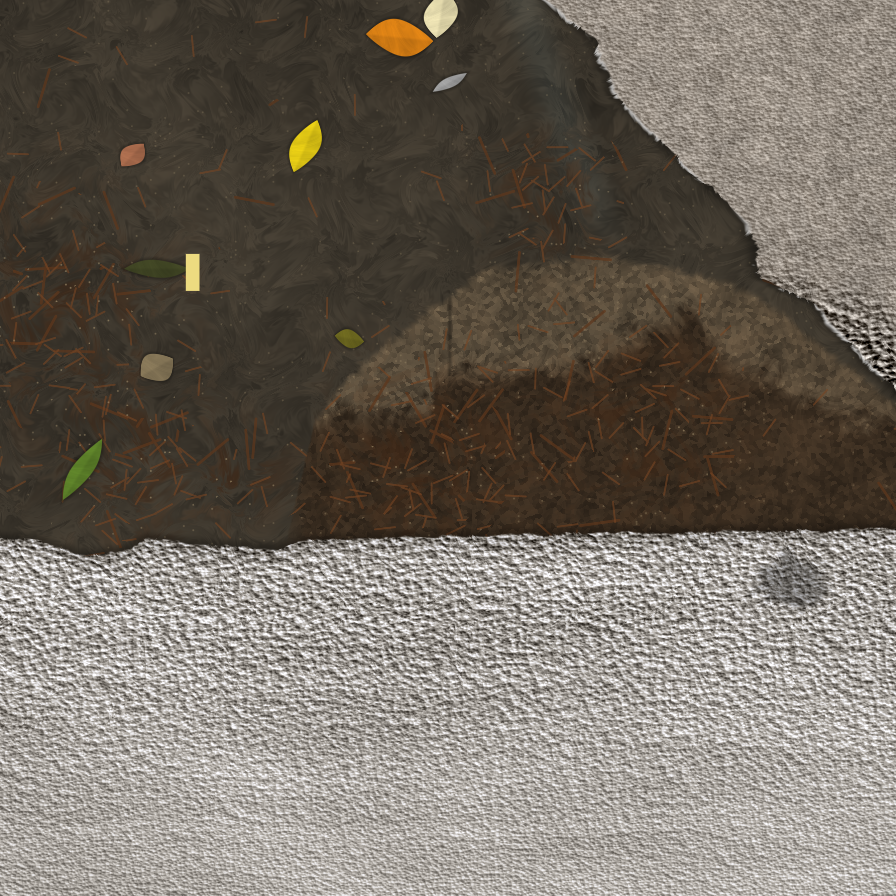
Give the GLSL for this texture, as a Shadertoy shader.

```glsl
// Dark puddle with leaves and needles between two slabs of wet, glinting concrete.
#define WATER vec3(.235, .212, .175)
#define SILT vec3(.225, .175, .125)
#define SUNKEN vec3(.365, .315, .245)
#define CONCRETE vec3(.655, .635, .61)
#define UPPER_SLAB vec3(.585, .55, .51)
#define RUST vec3(.37, .215, .11)
#define GRAIN vec2(105, 150)
#define RELIEF .62
#define ROUGHNESS .005

const vec2 SHORE[8] = vec2[](vec2(0, .61), vec2(.046, .664), vec2(.11, .69), vec2(.2, .78),
  vec2(.25, .835), vec2(.31, .846), vec2(.34, .91), vec2(.46, 1.02));
const vec2 LIP[8] = vec2[](vec2(0, .4), vec2(.04, .396), vec2(.085, .381), vec2(.13, .381),
  vec2(.165, .397), vec2(.31, .387), vec2(.34, .398), vec2(1, .41));
const vec2 SUNK_TOP[8] = vec2[](vec2(.32, .4), vec2(.35, .525), vec2(.39, .583), vec2(.488, .659),
  vec2(.547, .703), vec2(.69, .714), vec2(.83, .68), vec2(1, .55));
const vec2 SUNK_BASE[8] = vec2[](vec2(.3, .53), vec2(.48, .535), vec2(.487, .58), vec2(.65, .585),
  vec2(.77, .65), vec2(.82, .6), vec2(.9, .56), vec2(1, .53));
// Litter drifts: centre and radius
const vec3 DRIFTS[6] = vec3[](vec3(.07, .65, .13), vec3(.16, .48, .09), vec3(.47, .49, .11),
  vec3(.61, .78, .07), vec3(.27, .47, .05), vec3(.72, .53, .11));

vec2 hash2(vec2 p) {
  vec3 q = fract(p.xyx * vec3(.1031, .103, .0973));
  q += dot(q, q.yzx + 33.33);
  return fract((q.xx + q.yz) * q.zy);
}

// Falls from 1 to 0 as d goes from 0 to width
float fade(float width, float d) { return 1. - smoothstep(0., width, d); }

// Cellular noise: nearest distance and a random value of that cell
vec2 cells(vec2 p) {
  vec2 best = vec2(9, 0);
  for (int k = 0; k < 9; k++) {
    vec2 id = floor(p) + vec2(k % 3, k / 3) - 1., h = hash2(id);
    float d = length(id + h - p);
    if (d < best.x) best = vec2(d, h.x);
  }
  return best;
}

float slope(vec2 p) { return cells(p).x - cells(p + vec2(.2, .38)).x; }

// Warped layered sines, about -1 to 1
float waves(vec2 p) {
  float sum = 0., amp = .55;
  for (int k = 0; k < 5; k++) {
    p = mat2(.8, .6, -.6, .8) * p * 1.8 + sin(p.yx * 1.3) + 1.7;
    sum += amp * sin(p.x) * cos(p.y);
    amp *= .7;
  }
  return sum;
}

// Piecewise linear curve through points
float curve(vec2 pts[8], float x) {
  float y = pts[0].y;
  for (int k = 0; k < 7; k++) {
    vec2 a = pts[k], b = pts[k + 1];
    y += (b.y - a.y) * clamp((x - a.x) / (b.x - a.x), 0., 1.);
  }
  return y;
}

// Scattered thin sticks, at most one per grid cell
float needles(vec2 uv, float scale, float density) {
  vec2 p = uv * scale;
  float mask = 0.;
  for (int k = 0; k < 9; k++) {
    vec2 id = floor(p) + vec2(k % 3, k / 3) - 1., h = hash2(id + scale);
    vec2 dir = sin(6.283 * h.y + vec2(1.571, 0)), d = p - id - hash2(id + 71.);
    d -= dir * clamp(dot(d, dir), -.65, .65);
    mask = max(mask, step(h.x, density) * fade(scale / iResolution.y, length(d) - .03));
  }
  return mask;
}

// Lens-shaped leaf; place holds centre, half length and half width
void leaf(inout vec3 col, vec2 uv, vec4 place, float angle, vec3 tint) {
  vec2 d = uv - place.xy, dir = vec2(cos(angle), sin(angle));
  d = vec2(dot(d, dir), dot(d, vec2(-dir.y, dir.x)));
  float x = d.x / place.z;
  float edge = abs(d.y + .12 * place.w * sin(3. * x)) - place.w * (1. - x * x);
  float shade = .92 + .1 * smoothstep(-.002, .002, d.y) + .08 * waves(d * 70.);
  col *= 1. - .3 * fade(.006, edge);
  col = mix(col, tint * shade, fade(1.5 / iResolution.y, edge));
}

void mainImage(out vec4 fragColor, in vec2 fragCoord) {
  vec2 uv = fragCoord / iResolution.xy;
  float soft = 1.2 / iResolution.y;
  float broad = waves(uv * 5.), fine = waves(uv * 38.), rough = ROUGHNESS * fine;
  vec2 pebble = cells(uv * 190.);
  float coarse = slope(uv * GRAIN + fine * .4), grit = slope(uv * GRAIN * 2.1);

  // Puddle bed with a pale beam, silt and sunken slab
  vec3 col = WATER * (1. + .12 * broad + .13 * fine + .25 * slope(uv * 32. + fine));
  float beam = fade(.04, abs(uv.x - .6 - .35 * (.95 - uv.y)));
  col += vec3(.035, .05, .055) * beam * smoothstep(.7, .8, uv.y);
  float top = curve(SUNK_TOP, uv.x) - uv.y + rough;
  float base = uv.y - curve(SUNK_BASE, uv.x) + rough * 4. + .012 * broad;
  vec3 bed = mix(SILT, SUNKEN, smoothstep(-.02, .02, base) * (1. - .3 * smoothstep(.65, .95, uv.x)));
  bed *= 1. + .16 * fine + .1 * broad + .35 * (pebble.y - .5);
  bed *= 1. - .3 * fade(.004, abs(uv.x - .502)) * step(.58, uv.y);
  col = mix(col, bed, smoothstep(-.006, .008, top) * smoothstep(.3, .35, uv.x));

  // Rusty litter gathered in drifts, with pale crumbs
  float drift = .04;
  for (int k = 0; k < 6; k++) {
    vec2 d = (uv - DRIFTS[k].xy) / DRIFTS[k].z;
    drift += exp(-dot(d, d) * 1.3);
  }
  drift = min(drift, 1.);
  col = mix(col, RUST * .65, drift * .6 * smoothstep(-.2, .7, fine));
  col = mix(col, RUST, .7 * needles(uv, 30., drift * .45));
  col = mix(col, RUST * 1.25, .6 * needles(uv, 58., drift * .5));
  col = mix(col, vec3(.6, .53, .4), step(.965, pebble.y) * fade(.35, pebble.x) * (.3 + .5 * drift));

  // Fallen leaves and a pale chip
  leaf(col, uv, vec4(.341, .837, .031, .014), 1.15, vec3(.88, .78, .08));
  leaf(col, uv, vec4(.446, .958, .037, .019), -.1, vec3(.85, .5, .08));
  leaf(col, uv, vec4(.492, .984, .026, .017), 1.4, vec3(.9, .86, .68));
  leaf(col, uv, vec4(.092, .476, .039, .01), 1., vec3(.36, .5, .16));
  leaf(col, uv, vec4(.175, .7, .035, .009), 0., vec3(.25, .27, .14));
  leaf(col, uv, vec4(.39, .622, .016, .009), -.2, vec3(.42, .4, .12));
  leaf(col, uv, vec4(.175, .59, .02, .016), .5, vec3(.52, .46, .34));
  leaf(col, uv, vec4(.148, .827, .017, .011), .8, vec3(.66, .42, .3));
  leaf(col, uv, vec4(.502, .908, .02, .005), .5, vec3(.62));
  vec2 chip = abs(uv - vec2(.215, .696)) - vec2(.007, .02);
  col = mix(col, vec3(.93, .86, .5), fade(soft, max(chip.x, chip.y)));

  // Upper slab with a broken, sparkling shore
  float shore = (uv.x - curve(SHORE, 1. - uv.y)) * .75 + rough;
  float damp = fade(.1, shore) * (1. - smoothstep(.6, .74, uv.y));
  vec3 upper = UPPER_SLAB * (1. + .05 * broad + .07 * fine - .25 * damp);
  upper += grit * .28 + coarse * (.12 + damp) + .12 * (pebble.y - .5);
  col *= 1. - .35 * fade(.012, abs(shore));
  col = mix(col, upper, smoothstep(-soft, soft, shore));
  col = mix(col, vec3(.82), .7 * fade(.004, abs(shore)) * smoothstep(-.2, .3, fine));

  // Lower slab: strong wet relief near the lip, drier below
  float lip = curve(LIP, uv.x) - uv.y + rough * .6;
  float wet = smoothstep(.02, .34, uv.y);
  float light = coarse * RELIEF * (.4 + .75 * wet) + grit * .4 + .03 * broad;
  light += .055 * waves(uv * vec2(4, 28));
  vec3 lower = CONCRETE + .035 * (1. - wet) + light - .11 * fade(.025, lip);
  lower += vec3(-.015, 0, .035) * smoothstep(.05, .3, light);
  float dent = length((uv - vec2(.885, .352)) / vec2(.045, .036)) + .3 * fine;
  lower *= 1. - .35 * fade(.5, dent - .6);
  col *= 1. - .3 * fade(.012, -lip);
  col = mix(col, lower, smoothstep(-soft, soft, lip));
  fragColor = vec4(clamp(col, 0., 1.), 1);
}
```
